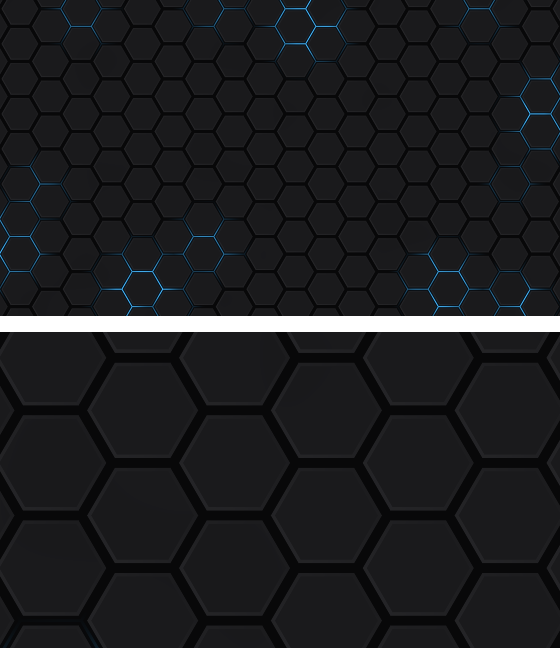
Top: the whole. Bottom: its middle third, enlarged.
Write a Shadertoy shader that draws this background.

```glsl
// Dark wall of flat-topped hexagonal tiles with bevelled rims and black gaps.
// A hexagon distance field gives tile, rim and gap; soft pools of light,
// broken up by gradient noise, make the gaps glow blue near the borders.

// Lengths on the canvas are in canvas heights, lengths on a tile in tile heights.
const vec2  TILE_PITCH = vec2(0.1119, 0.1109);
const vec2  TILE_ANCHOR = vec2(0.935, 0.9167);   // centre of one tile
const float GAP_HALF = 0.046;
const float RIM_OFFSET = 0.064;
const float RIM_HALF = 0.016;
const float CORE_HALF = 0.014;
const float HALO_REACH = 0.038;
const vec2  RIM_LIGHT = vec2(-0.80, -0.60);

const vec3 TILE_COLOR = vec3(0.101, 0.101, 0.109);
const vec3 RIM_COLOR  = vec3(0.150, 0.150, 0.160);
const vec3 GAP_COLOR  = vec3(0.030, 0.030, 0.034);
const vec3 HALO_COLOR = vec3(0.020, 0.200, 0.340);
const vec3 CORE_COLOR = vec3(0.270, 0.700, 0.960);

// Pools of light: centre, radius, strength
const int POOL_COUNT = 12;
const vec4 POOLS[POOL_COUNT] = vec4[](
    vec4(0.26, 0.95, 0.15, 0.60), vec4(0.69, 0.98, 0.15, 0.60),
    vec4(0.97, 0.92, 0.19, 1.10), vec4(1.52, 0.99, 0.16, 0.55),
    vec4(1.74, 0.65, 0.20, 1.10), vec4(1.62, 0.43, 0.12, 0.45),
    vec4(0.01, 0.22, 0.19, 1.10), vec4(0.12, 0.40, 0.14, 0.65),
    vec4(0.45, 0.08, 0.21, 1.10), vec4(0.65, 0.22, 0.16, 0.70),
    vec4(1.40, 0.10, 0.18, 1.00), vec4(1.63, 0.04, 0.16, 0.90));

vec2 hashGradient(vec2 cell) {
    vec2 h = vec2(dot(cell, vec2(127.1, 311.7)), dot(cell, vec2(269.5, 183.3)));
    return 2.0 * fract(sin(h) * 43758.5) - 1.0;
}

float gradientNoise(vec2 p) {
    vec2 i = floor(p), f = fract(p);
    vec2 u = f * f * f * (f * (f * 6.0 - 15.0) + 10.0);
    float a = dot(hashGradient(i), f);
    float b = dot(hashGradient(i + vec2(1, 0)), f - vec2(1, 0));
    float c = dot(hashGradient(i + vec2(0, 1)), f - vec2(0, 1));
    float d = dot(hashGradient(i + vec2(1, 1)), f - vec2(1, 1));
    return mix(mix(a, b, u.x), mix(c, d, u.x), u.y);
}

// Offset from the centre of the nearest tile, on two interleaved grids
vec2 hexOffset(vec2 p) {
    const vec2 grid = vec2(1.7320508, 1.0);
    vec2 a = mod(p + 0.5 * grid, grid) - 0.5 * grid;
    vec2 b = mod(p, grid) - 0.5 * grid;
    return dot(a, a) < dot(b, b) ? a : b;
}

// Distance inward from the border shared by two tiles
float hexBorder(vec2 q) {
    q = abs(q);
    return 0.5 - max(q.y, dot(q, vec2(0.8660254, 0.5)));
}

// Antialiased line of given half width
float stroke(float d, float halfWidth, float pixel) {
    return 1.0 - smoothstep(halfWidth - 0.5 * pixel, halfWidth + 0.5 * pixel, abs(d));
}

float lightPools(vec2 uv) {
    float light = 0.0;
    for (int i = 0; i < POOL_COUNT; i++) {
        vec4 pool = POOLS[i];
        float fade = 1.0 - smoothstep(0.1, 1.0, length(uv - pool.xy) / pool.z);
        light = max(light, fade * pool.w);
    }
    return light;
}

void mainImage(out vec4 fragColor, in vec2 fragCoord) {
    vec2 uv = fragCoord / iResolution.y;
    vec2 p = (uv - TILE_ANCHOR) / TILE_PITCH;
    float pixel = 1.0 / (iResolution.y * TILE_PITCH.y);
    vec2 q = hexOffset(p);
    float border = hexBorder(q);

    // Tile face with faint tonal drift
    vec3 face = TILE_COLOR * (1.0 + 0.04 * gradientNoise(p * 0.6));

    // Rim catches light from the lower left
    float facing = 0.5 + 0.5 * dot(q / max(length(q), 0.001), RIM_LIGHT);
    float rim = stroke(border - RIM_OFFSET, RIM_HALF, pixel);
    face = mix(face, RIM_COLOR, rim * mix(0.15, 0.85, facing));

    // Gap between tiles
    float tile = smoothstep(GAP_HALF - 0.5 * pixel, GAP_HALF + 0.5 * pixel, border);
    vec3 color = mix(GAP_COLOR, face, tile);

    // Blue light along the gaps: soft halo and thin core
    float light = lightPools(uv) * (0.95 + 0.9 * gradientNoise(p * 1.3 + 7.0));
    light = clamp(light, 0.0, 1.0);
    float halo = exp(-border * border / (HALO_REACH * HALO_REACH));
    color += HALO_COLOR * halo * light * 0.55;
    color = mix(color, CORE_COLOR, stroke(border, CORE_HALF, pixel) * light);

    fragColor = vec4(color, 1.0);
}
```
